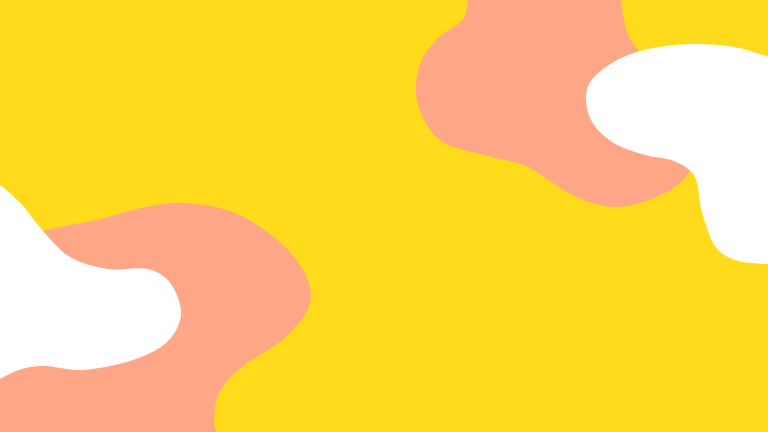
Give the GLSL for this background, as a Shadertoy shader.

```glsl
// Flat abstract background: soft pink and white blobs in two opposite corners of yellow.
// Each blob is a closed Catmull-Rom curve, flattened to short chords, whose signed
// distance gives a smooth fill. Design space is 768 x 432 with y running down.

const int KNOTS = 16;
const int CHORDS = 6;

// Point on the curve between b and c, with neighbours a and d
vec2 catmullRom(vec2 a, vec2 b, vec2 c, vec2 d, float t) {
    return b + 0.5 * t * (c - a + t * (2.0 * a - 5.0 * b + 4.0 * c - d
             + t * (3.0 * (b - c) + d - a)));
}

// Signed distance to the closed curve, negative inside
float blobDistance(vec2 p, vec2 knots[KNOTS]) {
    float nearest = 1e9;
    float side = 1.0;
    vec2 start = knots[0];
    for (int i = 0; i < KNOTS; i++) {
        vec2 a = knots[(i + KNOTS - 1) % KNOTS];
        vec2 b = knots[i];
        vec2 c = knots[(i + 1) % KNOTS];
        vec2 d = knots[(i + 2) % KNOTS];
        for (int j = 1; j <= CHORDS; j++) {
            vec2 end = catmullRom(a, b, c, d, float(j) / float(CHORDS));
            vec2 chord = end - start;
            vec2 toP = p - start;
            vec2 gap = toP - chord * clamp(dot(toP, chord) / dot(chord, chord), 0.0, 1.0);
            nearest = min(nearest, dot(gap, gap));

            // Each crossing of the horizontal ray flips inside and outside
            if ((start.y > p.y) != (end.y > p.y)) {
                float crossX = start.x + chord.x * toP.y / chord.y;
                if (p.x < crossX) side = -side;
            }
            start = end;
        }
    }
    return side * sqrt(nearest);
}

// Antialiased coverage, one output pixel wide
float coverage(float distanceToEdge) {
    return clamp(0.5 - distanceToEdge * iResolution.y / 432.0, 0.0, 1.0);
}

void mainImage(out vec4 fragColor, in vec2 fragCoord) {
    vec2 uv = fragCoord / iResolution.xy;
    vec2 p = vec2(uv.x, 1.0 - uv.y) * vec2(768.0, 432.0);

    // Upper right corner
    vec2 pinkUpper[KNOTS] = vec2[KNOTS](
        vec2(486, -20), vec2(463, 19), vec2(437, 39), vec2(419, 67),
        vec2(418, 105), vec2(441, 141), vec2(488, 156), vec2(528, 167),
        vec2(572, 195), vec2(614, 207), vec2(656, 197), vec2(690, 171),
        vec2(718, 100), vec2(639, 52), vec2(620, -5), vec2(619, -60));
    vec2 whiteUpper[KNOTS] = vec2[KNOTS](
        vec2(750, 51), vec2(698, 44), vec2(648, 49), vec2(612, 63),
        vec2(588, 86), vec2(590, 118), vec2(612, 142), vec2(645, 155),
        vec2(674, 161), vec2(695, 177), vec2(702, 212), vec2(718, 250),
        vec2(752, 263), vec2(790, 252), vec2(840, 160), vec2(800, 78));

    // Lower left corner
    vec2 pinkLower[KNOTS] = vec2[KNOTS](
        vec2(43, 231), vec2(96, 220), vec2(146, 207), vec2(185, 203),
        vec2(235, 213), vec2(281, 243), vec2(308, 280), vec2(307, 311),
        vec2(281, 341), vec2(243, 366), vec2(219, 393), vec2(214, 425),
        vec2(214, 480), vec2(-60, 480), vec2(-60, 370), vec2(-60, 260));
    vec2 whiteLower[KNOTS] = vec2[KNOTS](
        vec2(0, 185), vec2(22, 205), vec2(43, 231), vec2(70, 257),
        vec2(108, 269), vec2(148, 269), vec2(171, 284), vec2(181, 315),
        vec2(166, 343), vec2(130, 361), vec2(82, 370), vec2(46, 366),
        vec2(22, 369), vec2(0, 379), vec2(-30, 397), vec2(-30, 163));

    // Layers from back to front
    float pink = min(blobDistance(p, pinkUpper), blobDistance(p, pinkLower));
    float white = min(blobDistance(p, whiteUpper), blobDistance(p, whiteLower));
    vec3 color = vec3(1.0, 0.86, 0.11);
    color = mix(color, vec3(1.0, 0.65, 0.53), coverage(pink));
    color = mix(color, vec3(1.0), coverage(white));
    fragColor = vec4(color, 1.0);
}
```
